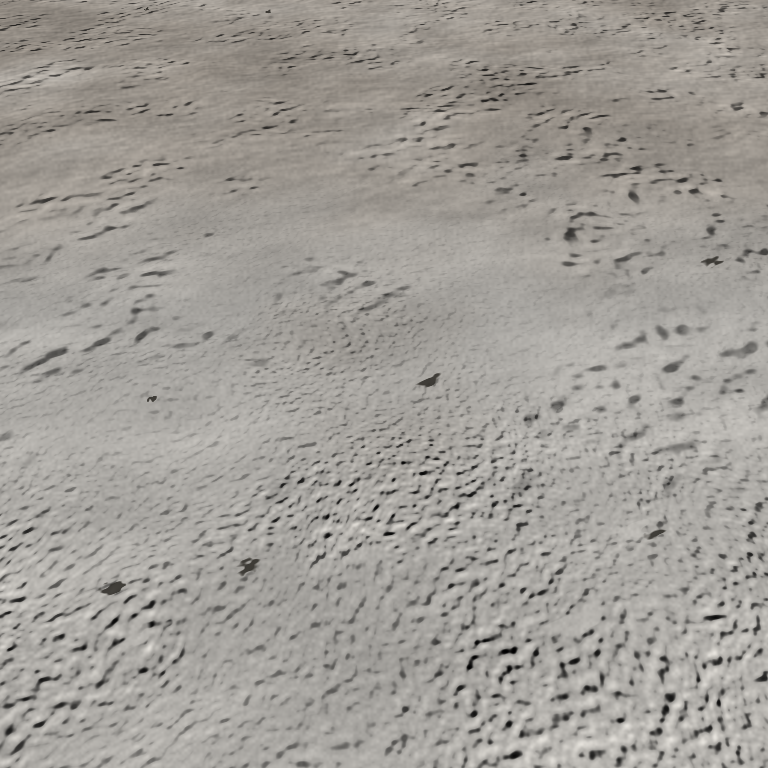
A WebGL 2 fragment shader for this texture:

```glsl
#version 300 es
precision highp float;
// Dry, pale ground receding towards a far horizon: crumbly soil close by,
// a smooth dusty band, then flattened brown streaks in the distance.
// Noise on a perspective plane is lit by height differences.
uniform vec2 u_resolution;
out vec4 fragColor;

const float HORIZON = 1.3;         // height at which the plane vanishes
const float GRAIN_FREQ = 92.0;     // crumbs close by
const float STREAK_FREQ = 30.0;    // flattened relief far away
const float PATCH_FREQ = 2.6;      // broad stains
const vec2 LIGHT = vec2(-0.55, 0.83);
const float GRAIN_CONTRAST = 0.25;
const float CREVICE_DEPTH = 0.34;
const int CLODS = 8;
const int STONES = 3;
const vec3 WARM_TINT = vec3(1.045, 0.995, 0.935);
const vec3 COOL_TINT = vec3(1.015, 1.0, 0.972);
const vec3 CLOD_COLOR = vec3(0.17, 0.16, 0.14);

float hash(vec2 p) {
  uvec2 q = uvec2(ivec2(p)) * uvec2(1597u, 3571u);
  uint n = (q.x ^ q.y) * 747796405u;
  n = (n ^ (n >> 15)) * 277803737u;
  n ^= n >> 13;
  return float(n & 65535u) / 65535.0;
}

float noise(vec2 p) {
  vec2 i = floor(p), f = fract(p);
  f = f * f * (3.0 - 2.0 * f);
  return mix(mix(hash(i), hash(i + vec2(1, 0)), f.x),
             mix(hash(i + vec2(0, 1)), hash(i + vec2(1, 1)), f.x), f.y);
}

float fbm(vec2 p) {
  float sum = 0.0, amp = 0.5;
  for (int i = 0; i < 4; i++) {
    sum += amp * noise(p);
    p = mat2(1.6, 1.2, -1.2, 1.6) * p + 7.3;
    amp *= 0.5;
  }
  return sum / 0.9375;
}

// Crumb height: two sizes of lumps
float lumps(vec2 p) {
  return 0.65 * noise(p) + 0.35 * noise(p * 1.9 + 31.7);
}

// Slope towards the light: positive is lit, negative is shaded
float relief(vec2 p) {
  return lumps(p) - lumps(p + LIGHT * 0.6);
}

// Distance to a ragged scattered spot, in units of its radius
float spotDistance(vec2 uv, float id, float radius, float top) {
  vec2 center = vec2(hash(vec2(id, 3)), top * hash(vec2(id, 11)));
  float size = radius * (0.5 + hash(vec2(id, 23))) * (HORIZON - center.y);
  vec2 d = (uv - center) / size;
  d.y = d.y * 1.7 - 0.5 * d.x;
  return length(d) + 1.5 * (noise(d * 1.7 + id * 9.0) - 0.5);
}

void main() {
  vec2 uv = gl_FragCoord.xy / u_resolution;
  float nearness = HORIZON - uv.y;
  vec2 ground = vec2(uv.x - 0.5, HORIZON) / nearness;
  ground.y -= 0.18 * ground.x;
  ground += 0.04 * vec2(noise(ground * 7.0), noise(ground * 7.0 + 40.0));

  // Broad zones and stains
  float stain = fbm(ground * PATCH_FREQ + 12.0);
  float rough = fbm(ground * 6.5 + 50.0);
  float edge = uv.y + 0.35 * (stain - 0.5);
  float nearZone = 1.0 - smoothstep(0.28, 0.62, edge);
  float farZone = smoothstep(0.58, 0.82, edge);
  float tone = mix(0.655, 0.645, nearZone);
  tone = mix(tone, 0.58, farZone);
  tone += (stain - 0.5) * mix(0.12, 0.22, farZone);
  tone += (fbm(ground * vec2(5.0, 9.0) + 80.0) - 0.5) * 0.14;

  // Close crumbs with dark crevices on their shaded sides
  float grain = relief(ground * GRAIN_FREQ);
  float grainAmount = nearZone * mix(0.45, 1.25, smoothstep(0.3, 0.7, rough));
  grainAmount += 0.12 * (1.0 - farZone);

  // Pale, smooth stones lying in the crumbs
  float stone = 0.0;
  for (int i = 0; i < STONES; i++) {
    float d = spotDistance(uv, float(i) + 60.0, 0.03, 0.4);
    stone = max(stone, 1.0 - smoothstep(0.6, 1.1, d));
  }
  grainAmount *= 1.0 - 0.8 * stone;
  tone += 0.05 * stone;
  tone += grain * GRAIN_CONTRAST * grainAmount;
  tone -= smoothstep(0.1, 0.42, -grain) * CREVICE_DEPTH * grainAmount;

  // Flattened far relief and thin dark marks inside rough patches
  float streak = relief(ground * STREAK_FREQ);
  float marks = smoothstep(0.5, 0.68, rough) * (1.0 - nearZone);
  tone += streak * (0.09 * farZone + 0.1 * marks);
  tone -= smoothstep(0.08, 0.36, -streak) * 0.3 * marks;

  // Fine dust
  tone += (noise(uv * 260.0) - 0.5) * 0.045;

  float warmth = clamp(farZone * 0.8 + (0.5 - stain) * 0.9, 0.0, 1.0);
  vec3 color = tone * mix(COOL_TINT, WARM_TINT, warmth);

  // Scattered dark clods
  for (int i = 0; i < CLODS; i++) {
    float d = spotDistance(uv, float(i) + 5.0, 0.013, 1.0);
    color = mix(color, CLOD_COLOR, 0.85 * (1.0 - smoothstep(0.45, 1.0, d)));
  }
  fragColor = vec4(clamp(color, 0.0, 1.0), 1.0);
}
```
